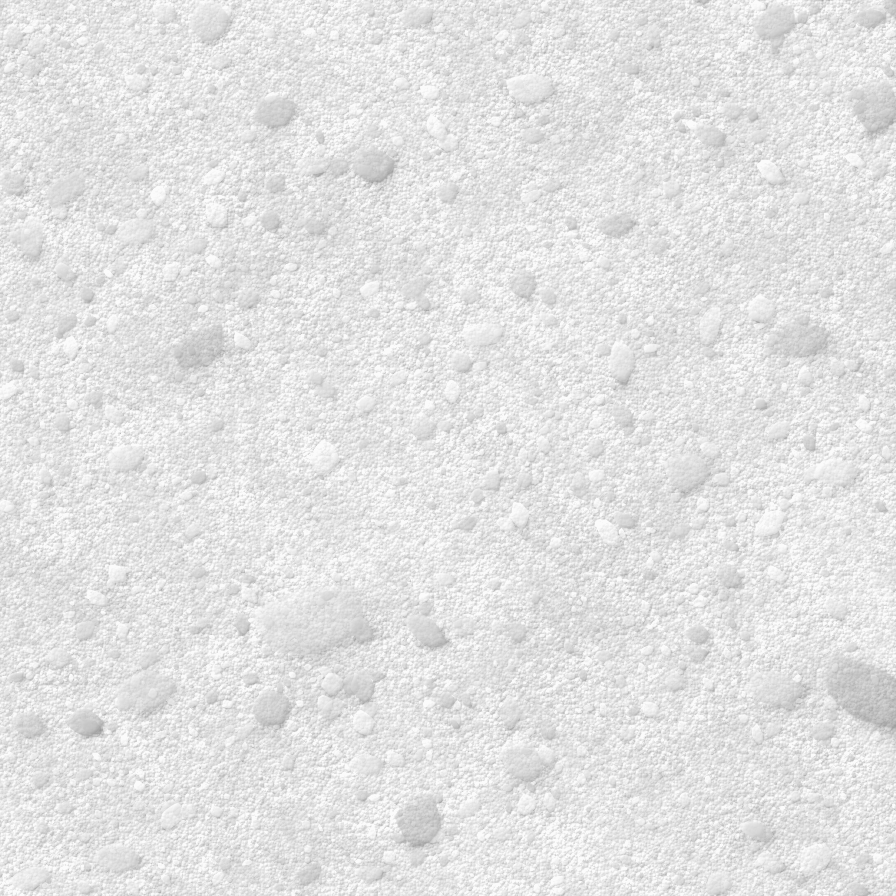
Write a WebGL 2 fragment shader that draws this texture.

```glsl
#version 300 es
precision highp float;
// Pale gravelly ground: fine sand from cellular relief lit from the upper left,
// broad mottling from warped sines, and clumped faceted pebbles in five sizes,
// each with a lit face, a bright rim and a small contact shadow.
uniform vec2 u_resolution;
out vec4 fragColor;

const vec2 toLight = vec2(-0.55, 0.83);

vec3 hash3(vec2 cell, float seed) {
    vec3 q = fract(vec3(cell.xyx + seed * 17.3) * vec3(0.1031, 0.1030, 0.0973));
    q += dot(q, q.yxz + 33.33);
    return fract((q.xxy + q.yzz) * q.zyx);
}

// Distance to the nearest grain centre (x) and that grain's random tone (y)
vec2 cellular(vec2 p, float seed) {
    vec2 base = floor(p);
    vec2 nearest = vec2(9.0, 0.0);
    for (int y = -1; y <= 1; y++) {
        for (int x = -1; x <= 1; x++) {
            vec2 cell = base + vec2(x, y);
            vec3 rnd = hash3(cell, seed);
            float d = length(cell + rnd.xy - p);
            if (d < nearest.x) nearest = vec2(d, rnd.z);
        }
    }
    return nearest;
}

// Signed light on a bed of grains, roughly -0.5 to 0.5
float grainRelief(vec2 uv, float count, float seed) {
    vec2 p = uv * count;
    vec2 here = cellular(p, seed);
    float lit = cellular(p + toLight * 0.4, seed).x - here.x;
    return lit + 0.5 * (here.y - 0.5);
}

// Sines bent by their predecessors, roughly -1 to 1
float mottle(vec2 p) {
    float sum = 0.0, weight = 0.5;
    for (int i = 0; i < 5; i++) {
        p += 0.7 * sin(p.yx * 1.3 + float(i) * 2.1);
        sum += weight * sin(p.x + 1.7) * sin(p.y * 1.1 + 0.6);
        p = mat2(1.36, 1.12, -1.12, 1.36) * p;
        weight *= 0.7;
    }
    return sum;
}

// Lays one size of pebble over the ground
float addPebbles(float ground, vec2 uv, float count, float share,
                 float tone, float grit, float seed) {
    vec2 p = uv * count;
    vec2 base = floor(p);
    float pixel = count / min(u_resolution.x, u_resolution.y);
    float shade = ground;
    for (int y = -1; y <= 1; y++) {
        for (int x = -1; x <= 1; x++) {
            vec2 cell = base + vec2(x, y);
            vec3 place = hash3(cell, seed);
            float clump = 1.0 + 0.9 * mottle(cell / count * 14.0 + 2.0);
            if (place.z > share * clump) continue;
            vec3 form = hash3(cell, seed + 5.0);
            vec3 look = hash3(cell, seed + 9.0);
            float radius = mix(0.2, 0.42, form.x * form.x);
            vec2 offset = (p - cell - 0.2 - 0.6 * place.xy) / radius;

            // Stretched, rounded polygon
            float turn = -0.5 + 2.6 * (form.y - 0.5);
            vec2 q = mat2(cos(turn), -sin(turn), sin(turn), cos(turn)) * offset;
            q *= vec2(0.9, mix(1.0, 1.7, form.z));
            float facet = 0.0;
            for (int k = 0; k < 6; k++) {
                float a = float(k) * 1.047 + 0.4 * sin(look.x * 20.0 + float(k) * 2.4);
                facet = max(facet, dot(q, vec2(cos(a), sin(a))));
            }
            float edge = mix(length(q), facet * 1.1, 0.6) - 1.0;
            float soft = max(0.8 * pixel / radius, 0.05);
            float inside = 1.0 - smoothstep(-soft, soft, edge);
            float facing = dot(offset, toLight);

            // Contact shadow, then the stone itself
            float shadow = exp(-max(edge, 0.0) * 6.0) * smoothstep(0.0, 0.8, -facing);
            shade -= 0.15 * shadow * (1.0 - inside);
            float rim = smoothstep(-0.4, 0.0, edge);
            float stone = tone + 0.16 * (look.y - 0.5) + 0.04 * facing;
            stone += rim * (facing > 0.0 ? 0.06 : 0.10) * clamp(facing, -1.0, 1.0);
            stone += grit * (ground - 0.89);
            shade = mix(shade, stone, inside * mix(0.75, 1.0, look.z));
        }
    }
    return shade;
}

void main() {
    vec2 uv = gl_FragCoord.xy / min(u_resolution.x, u_resolution.y);

    // Sand bed with stains and faint level streaks, rougher in some areas
    float broad = mottle(uv * 10.0);
    float blotch = mottle(uv * 33.0 + 4.0);
    float streak = mottle(uv * vec2(16.0, 60.0) + 9.0);
    float sand = 0.05 * grainRelief(uv, 83.0, 1.0)
               + 0.08 * grainRelief(uv, 157.0, 2.0)
               + 0.15 * grainRelief(uv, 271.0, 3.0);
    float shade = 0.897 + 0.030 * broad + 0.024 * blotch + 0.014 * streak
                + sand * (1.0 + 0.35 * blotch);

    // Pebbles from grit up to the few large stones
    shade = addPebbles(shade, uv, 115.0, 0.30, 0.905, 0.4, 53.0);
    shade = addPebbles(shade, uv, 68.0, 0.30, 0.90, 0.3, 11.0);
    shade = addPebbles(shade, uv, 35.0, 0.26, 0.89, 0.3, 23.0);
    shade = addPebbles(shade, uv, 18.0, 0.19, 0.87, 0.35, 37.0);
    shade = addPebbles(shade, uv, 7.5, 0.10, 0.81, 0.5, 41.0);

    fragColor = vec4(vec3(clamp(shade, 0.55, 0.985)), 1.0);
}
```
